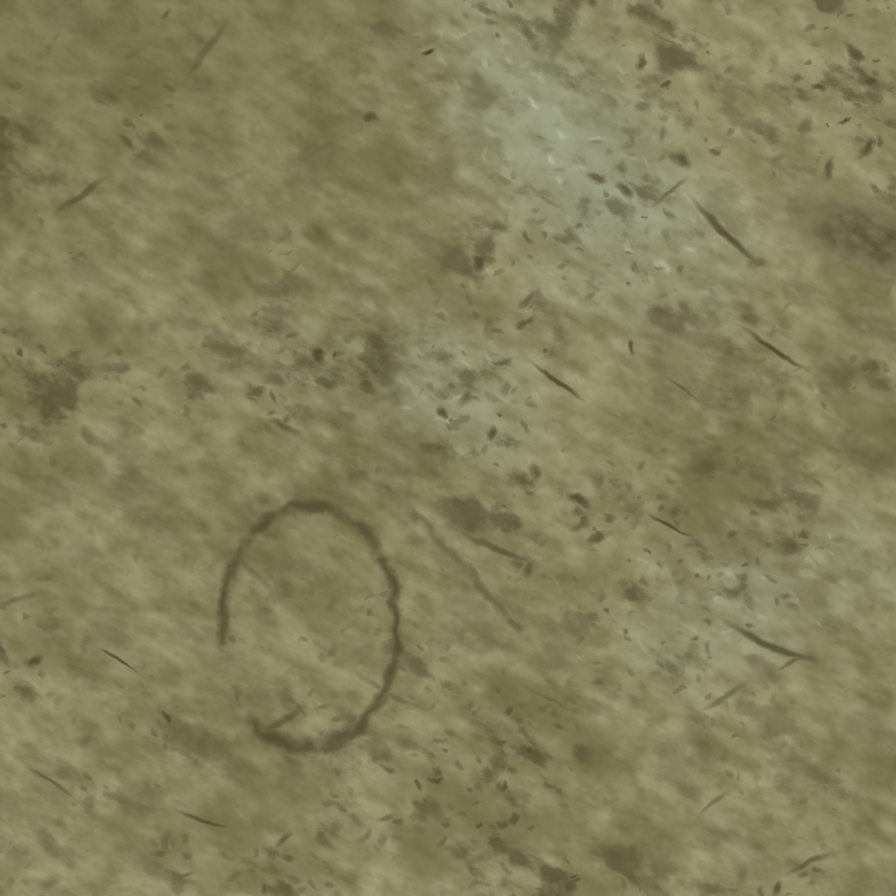
Write a Shadertoy shader that draws this texture.

```glsl
const vec3 CLAY = vec3(0.545, 0.527, 0.384);
const vec3 DIRT = vec3(0.24, 0.22, 0.13);
const vec3 BROWN = vec3(0.43, 0.40, 0.26);
const vec3 CHALK = vec3(0.62, 0.645, 0.54);

float hash(vec2 p) {
    return fract(sin(dot(p, vec2(127.1, 311.7))) * 43758.5453);
}

mat2 rotation(float a) {
    return mat2(cos(a), -sin(a), sin(a), cos(a));
}

float noise(vec2 p) {
    vec2 i = floor(p), f = fract(p);
    f = f * f * (3.0 - 2.0 * f);
    float low = mix(hash(i), hash(i + vec2(1, 0)), f.x);
    float high = mix(hash(i + vec2(0, 1)), hash(i + vec2(1, 1)), f.x);
    return mix(low, high, f.y);
}

float fbm(vec2 p) {
    float sum = 0.0, amp = 0.5;
    for (int i = 0; i < 5; i++) {
        sum += amp * noise(p);
        p = rotation(0.6) * p * 2.03 + 17.3;
        amp *= 0.5;
    }
    return sum / 0.97;
}

// Soft elliptical patch
float blob(vec2 p, vec2 center, vec2 radius, float angle) {
    vec2 q = rotation(angle) * (p - center) / radius;
    return exp(-dot(q, q));
}

// Scattered tapered strokes; size is half length and half width in cells
float strokes(vec2 p, float cells, vec2 size, float angle, float spread, float density, float seed) {
    p *= cells;
    vec2 home = floor(p);
    float result = 0.0;
    for (int y = -1; y <= 1; y++) {
        for (int x = -1; x <= 1; x++) {
            vec2 id = home + vec2(x, y);
            vec2 key = id + seed;
            if (hash(key + 3.1) > density) continue;
            vec2 center = id + 0.15 + 0.7 * vec2(hash(key), hash(key + 7.7));
            vec2 q = rotation(angle + spread * (hash(key + 5.3) - 0.5)) * (p - center);
            q.y += (hash(key + 9.2) - 0.5) * q.x * q.x;
            q /= size * mix(0.5, 1.2, hash(key + 2.4));
            float stroke = 1.0 - smoothstep(0.2, 1.15, length(q));
            result = max(result, stroke * mix(0.25, 1.0, hash(key + 6.6)));
        }
    }
    return result;
}

// Patchy wear that interrupts long marks
float wear(vec2 p) {
    return smoothstep(0.32, 0.62, fbm(p * 20.0 + 4.0));
}

// Worn crack between two points
float crack(vec2 p, vec2 a, vec2 b, float width) {
    vec2 pa = p - a, ba = b - a;
    float t = clamp(dot(pa, ba) / dot(ba, ba), 0.0, 1.0);
    float d = length(pa - ba * t);
    return (1.0 - smoothstep(0.0, width, d)) * wear(p);
}

// Broken elliptical stain outline
float brokenRing(vec2 p, vec2 center, vec2 radius, float width) {
    float d = abs(length((p - center) / radius) - 1.0) * radius.x;
    return (1.0 - smoothstep(0.0, width, d)) * wear(p);
}

void mainImage(out vec4 fragColor, in vec2 fragCoord) {
    vec2 uv = fragCoord / iResolution.y;
    vec2 smear = rotation(-0.5) * uv;
    float clouds = fbm(uv * 5.0 + 2.0);
    float stains = fbm(smear * vec2(10.0, 15.0) + 31.0);
    float grain = fbm(smear * vec2(42.0, 70.0));

    // Ragged coordinates shared by all marks
    vec2 rough = vec2(fbm(uv * 55.0), fbm(uv * 55.0 + 40.0)) - 0.5;
    vec2 ragged = uv + 0.016 * rough;

    // Mottled ground
    vec3 shade = vec3(0.95, 1.0, 1.0);
    vec3 color = CLAY + shade * ((clouds - 0.5) * 0.13 + (grain - 0.5) * 0.21);
    color = mix(color, BROWN, 0.6 * smoothstep(0.5, 0.78, stains));
    color = mix(color, BROWN, 0.4 * blob(uv, vec2(0.05, 0.98), vec2(0.4, 0.22), 0.0));

    // Chalky worn areas
    float worn = blob(uv, vec2(0.64, 0.83), vec2(0.23, 0.09), -0.85);
    worn += 0.8 * blob(uv, vec2(0.46, 0.57), vec2(0.13, 0.08), -0.3);
    worn += 0.7 * blob(uv, vec2(0.85, 0.34), vec2(0.14, 0.08), 0.3);
    color = mix(color, CHALK, clamp(worn * (0.95 * clouds + 0.7 * (grain - 0.4)), 0.0, 0.8));
    float flecks = strokes(ragged, 38.0, vec2(0.45, 0.2), -0.6, 1.2, 0.5, 50.0);
    color += 0.1 * flecks * (0.25 + worn);

    // Clustered pits and ragged smudges
    float cluster = smoothstep(0.42, 0.66, fbm(uv * 7.0 + 11.0));
    float pits = 0.85 * strokes(ragged, 26.0, vec2(0.38, 0.19), 0.4, 2.5, 0.4, 10.0);
    pits = max(pits, 0.6 * strokes(ragged, 55.0, vec2(0.45, 0.26), -0.4, 2.0, 0.4, 20.0));
    float dirt = pits * (0.2 + 0.8 * cluster);
    float grime = smoothstep(0.53, 0.75, fbm(smear * vec2(24.0, 38.0) + 70.0));
    dirt = max(dirt, 0.6 * grime * (0.3 + 0.7 * cluster));
    dirt = max(dirt, strokes(ragged, 9.0, vec2(0.12, 0.07), 0.3, 3.0, 0.3, 25.0));
    float smudge = blob(ragged, vec2(0.97, 0.735), vec2(0.08, 0.03), -0.35);
    dirt = max(dirt, smudge * clamp(2.2 * grain - 0.3, 0.0, 1.0));

    // Scratches in two leading directions
    vec2 bent = uv + 0.006 * rough;
    dirt = max(dirt, 0.9 * strokes(bent, 6.0, vec2(0.34, 0.03), -0.55, 0.5, 0.42, 30.0));
    dirt = max(dirt, 0.6 * strokes(bent, 7.0, vec2(0.28, 0.04), 0.6, 0.7, 0.3, 40.0));

    // Ring stain and the long crack beside it
    dirt = max(dirt, 0.75 * brokenRing(ragged, vec2(0.345, 0.3), vec2(0.098, 0.135), 0.011));
    dirt = max(dirt, 0.85 * crack(bent, vec2(0.28, 0.545), vec2(0.44, 0.45), 0.008));
    dirt = max(dirt, 0.5 * crack(ragged, vec2(0.44, 0.45), vec2(0.58, 0.30), 0.010));

    fragColor = vec4(mix(color, DIRT, 0.8 * clamp(dirt, 0.0, 1.0)), 1.0);
}
```
